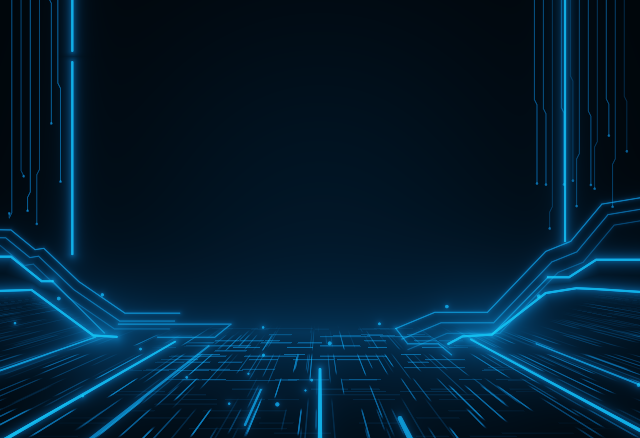
This background is drawn by a Shadertoy shader. Its source:

```glsl
// Neon circuit landscape: glowing pillars, stepped side ridges and a perspective floor of traces.

const float ASPECT = 1.46;
const vec2 VANISH = vec2(.73, .41);

float hash(vec2 c) {
    return fract(sin(dot(c, vec2(127.1, 311.7))) * 4375.85);
}

float segment(vec2 p, vec2 a, vec2 b) {
    vec2 ab = b - a;
    return length(p - a - ab * clamp(dot(p - a, ab) / dot(ab, ab), 0., 1.));
}

float path(vec2 p, vec2 a, vec2 b, vec2 c, vec2 d) {
    return min(segment(p, a, b), min(segment(p, b, c), segment(p, c, d)));
}

// Line coverage; lines thinner than a pixel fade instead of growing
float core(float d, float width, float px) {
    float w = max(width, .5 * px);
    return (1. - smoothstep(w - .5 * px, w + .5 * px, d)) * clamp(2. * width / px, 0., 1.);
}

// Solid line with a soft halo
float neon(float d, float width, float halo, float px) {
    return core(d, width, px) + .35 * exp(-d / halo) + .05 * exp(-.25 * d / halo);
}

// Floor ray from the vanishing point, between two depths
float floorRay(vec2 p, float slope, float far, float near, float width, float px) {
    vec2 dir = vec2(slope, -1);
    float d = segment(p, VANISH + dir * far, VANISH + dir * near);
    return neon(d, width * max(VANISH.y - p.y, 0.) / VANISH.y, .007, px);
}

// Random dashes along and across the rays, in (slope, log depth) cells
float floorTraces(vec2 p, float px) {
    float depth = max(VANISH.y - p.y, .05);
    vec2 q = vec2((p.x - VANISH.x) / depth, log(depth));
    float sides = 1. - .7 * smoothstep(1.5, 3.5, abs(q.x));
    float distant = 1. - .85 * smoothstep(.2, .33, depth);
    float middle = 1. - smoothstep(1., 2., abs(q.x));
    float sum = 0.;
    for (int i = 0; i < 3; i++) {
        float k = float(i);
        vec2 scale = vec2(6. + 2. * k, 2.6 + .9 * k);
        vec2 g = q * scale + .37 * k, id = floor(g), f = fract(g);
        float h = hash(id + 17. * k), level = hash(id + 5.);
        float d = abs(f.x - .5) / scale.x * depth / sqrt(1. + q.x * q.x);
        float dash = step(.58, h) * smoothstep(0., .15, f.y) * (1. - smoothstep(h - .15, h, f.y));
        sum += sides * dash * core(d, .0045 * depth, px) * (.08 + .65 * level * level);

        scale = vec2(1.3 + k, 9. + 2. * k);
        g = q * scale + .61 * k;
        f = fract(g);
        h = hash(floor(g) + 31. * k);
        d = abs(f.y - .5) / scale.y * depth;
        sum += .4 * distant * middle * step(.6, h) * step(f.x, h) * core(d, .0012, px);
    }
    return sum;
}

// Hanging wires with one small jog, ending in a node
float wires(vec2 p, float start, float gap, int count, float px) {
    float sum = 0.;
    for (int i = 0; i < count; i++) {
        float h = hash(vec2(float(i), start * 9.));
        float x = start + gap * float(i), low = mix(.43, .72, h);
        float bend = low + .3 * fract(h * 7.);
        vec2 end = vec2(x + .006 * sign(h - .5), low);
        float d = path(p, vec2(x, 1.05), vec2(x, bend), vec2(end.x, bend - .012), end);
        sum += core(d, .0012, px) * (.12 + .3 * fract(h * 13.));
        sum += .35 * core(length(p - end), .003, px);
    }
    return sum;
}

// Thin stepped outlines of both ridges, in shifted layers
float ridgeWires(vec2 p, float px) {
    float sum = 0.;
    for (int i = 0; i < 3; i++) {
        float k = float(i);
        vec2 l = p + vec2(.012, .018) * k, r = p + vec2(-.014, .024) * k;
        float d = path(l, vec2(-.1, .477), vec2(.025, .475), vec2(.08, .43), vec2(.1, .433));
        d = min(d, path(l, vec2(.1, .433), vec2(.18, .357), vec2(.285), vec2(.41, .285)));
        d = min(d, path(r, vec2(1.5, .555), vec2(1.373, .534), vec2(1.302, .449), vec2(1.245, .426)));
        d = min(d, path(r, vec2(1.245, .426), vec2(1.112, .287), vec2(.992, .287), vec2(.903, .25)));
        sum += (.5 - .15 * k) * neon(d, .0013, .004, px);
    }
    return sum;
}

// Broad bright ridge edges and their thin links
float ridgeEdges(vec2 p, float px) {
    vec2 foot = vec2(1.122, .236), shelf = vec2(1.25, .367), brow = vec2(1.245, .331);
    float d = path(p, vec2(-.1, .414), vec2(.025, .414), vec2(.095, .358), vec2(.12, .358));
    d = min(d, path(p, vec2(1.5, .407), vec2(1.36, .407), vec2(1.298, .367), shelf));
    d = min(d, path(p, vec2(-.1, .333), vec2(.072, .338), vec2(.213, .234), vec2(.266, .231)));
    d = min(d, path(p, vec2(1.5, .331), vec2(1.36, .34), vec2(1.315, .342), brow));
    d = min(d, path(p, brow, foot, vec2(1.055, .232), vec2(1.023, .215)));
    float link = min(segment(p, vec2(.12, .358), vec2(.238, .24)), segment(p, shelf, foot));
    link = min(link, path(p, vec2(.27, .26), vec2(.527, .26), vec2(.49, .23), vec2(.36, .23)));
    link = min(link, path(p, vec2(.903, .25), vec2(.93, .215), vec2(1, .215), vec2(1.03, .19)));
    return neon(d, .0025, .011, px) + .45 * neon(link, .0013, .005, px);
}

float sparks(vec2 p, float px) {
    float sum = 0.;
    for (int i = 0; i < 18; i++) {
        float k = float(i), x = ASPECT * hash(vec2(k, 2));
        float y = .06 + (.16 + .3 * abs(x - VANISH.x)) * hash(vec2(k, 8));
        sum += .7 * neon(length(p - vec2(x, y)), .002 + .003 * hash(vec2(k, 4)), .004, px);
    }
    return sum;
}

// Backdrop, horizon and ridge feet
float haze(vec2 p) {
    vec2 c = (p - vec2(.73, .5)) * 1.95;
    float horizon = exp(-abs(p.y - .24) / .1 - .53 * c.x * c.x);
    float feet = exp(-length(p - vec2(.23, .24)) / .07) + exp(-length(p - vec2(1.12, .25)) / .08);
    return .02 + .06 * exp(-dot(c, c)) + .16 * (horizon + feet);
}

void mainImage(out vec4 fragColor, in vec2 fragCoord) {
    vec2 p = fragCoord / iResolution.xy * vec2(ASPECT, 1);
    float px = 1. / iResolution.y, light = haze(p);

    // Pillars and wires
    float pillar = min(segment(p, vec2(.165, .42), vec2(.165, .858)), segment(p, vec2(.165, .884), vec2(.165, 1.1)));
    pillar = min(pillar, segment(p, vec2(1.289, .45), vec2(1.289, 1.1)));
    light += neon(pillar, .0025, .009, px) + wires(p, .027, .021, 6, px) + wires(p, 1.219, .0205, 11, px);

    // Floor, bounded by the ridges
    float rim = .25 + clamp((abs(p.x - .73) - .5) * .6, 0., .085);
    light += floorTraces(p, px) * (1. - smoothstep(rim - .035, rim + .01, p.y));
    light += floorRay(p, -1.74, .19, .5, .004, px) + floorRay(p, 1.86, .185, .5, .004, px);
    light += floorRay(p, 0., .253, .5, .005, px) + .5 * floorRay(p, -1.27, .2, .5, .004, px);
    light += .6 * floorRay(p, 2.53, .195, .4, .003, px) + .7 * floorRay(p, -2.85, .18, .3, .003, px);
    light += .7 * floorRay(p, .5, .365, .5, .006, px) + .6 * floorRay(p, -.45, .3, .38, .003, px);
    light += ridgeWires(p, px) + ridgeEdges(p, px) + sparks(p, px);

    // Light level to deep blue, then cyan
    fragColor = vec4(vec3(.1, .84, .96) * (1. - exp(-light * vec3(.7, 1.2, 1.9))), 1);
}
```
